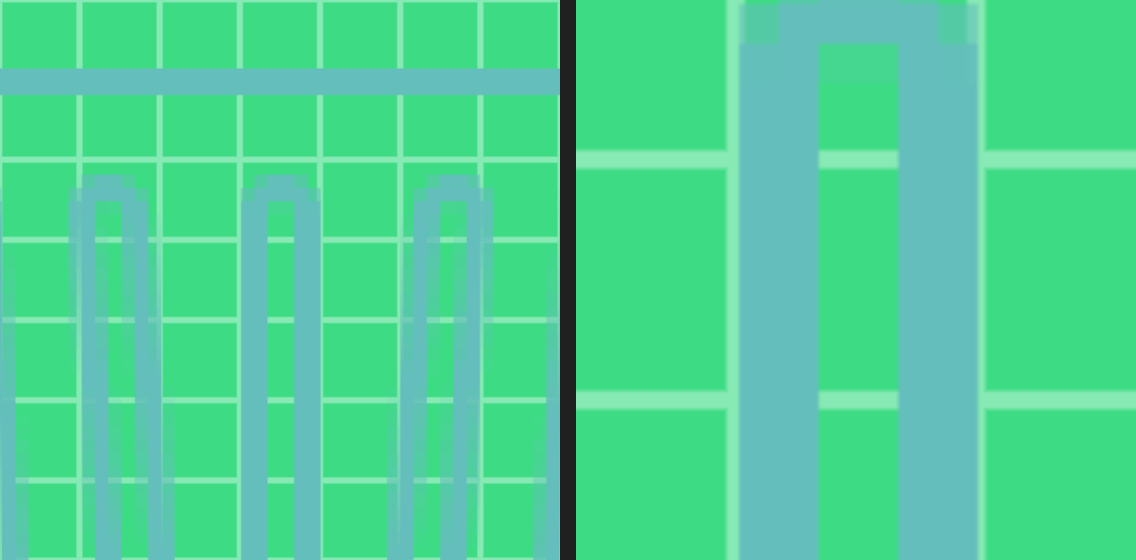
Left, the full canvas; right, a detail of the centre.
This pattern is drawn by a three.js fragment shader. Its source:

```glsl
varying vec2 vUv;

const vec3 GREEN = vec3(0.24, 0.862, 0.518);
const vec3 TEAL = vec3(0.392, 0.745, 0.735);
const float SOFT = 0.002;            // edge smoothing, in canvas widths

const float GRID_PITCH = 0.1432;
const float GRID_START = -0.0013;
const float GRID_WIDTH = 0.011;
const float GRID_ALPHA = 0.38;

// Stroke sizes below are in cells
const float CELL = 0.0237;
const float CELL_START = 0.0038;
const float BAR_ROW = 6.0;
const float STROKE_HALF = 1.0;
const vec2 ARCH_CENTER = vec2(21.0, 16.0);
const float ARCH_RADIUS = 2.0;
const float FAN_REACH = 35.8;
const float FAN_STEP = 0.37;
const float LEAN = 0.076;

float gridLines(vec2 p) {
  vec2 d = abs(fract((p - GRID_START) / GRID_PITCH + 0.5) - 0.5) * GRID_PITCH;
  float nearest = min(d.x, d.y) - 0.5 * GRID_WIDTH;
  return 1.0 - smoothstep(-SOFT, SOFT, nearest);
}

// Outline of an arch whose legs lean and run down without end
float archDistance(vec2 c, float index) {
  vec2 q = c - ARCH_CENTER;
  q.x -= FAN_REACH * sin(index * FAN_STEP) - sign(index) * LEAN * q.y;
  q.y = min(q.y, 0.0);
  return abs(length(q) - ARCH_RADIUS) - STROKE_HALF;
}

// Share of one cell covered by the strokes
float cellCoverage(vec2 cell) {
  vec2 c = cell + 0.5;
  float d = abs(c.y - BAR_ROW) - STROKE_HALF;
  for (int i = -2; i <= 2; i++) {
    d = min(d, archDistance(c, float(i)));
  }
  return clamp(0.5 - d, 0.0, 1.0);
}

// Flat cells, blended only in a narrow band along their borders
float strokes(vec2 p) {
  vec2 c = (p - CELL_START) / CELL - 0.5;
  vec2 cell = floor(c);
  float band = SOFT / CELL;
  vec2 w = smoothstep(0.5 - band, 0.5 + band, c - cell);
  float top = mix(cellCoverage(cell), cellCoverage(cell + vec2(1.0, 0.0)), w.x);
  float bottom = mix(cellCoverage(cell + vec2(0.0, 1.0)), cellCoverage(cell + 1.0), w.x);
  return mix(top, bottom, w.y);
}

void main() {
  vec2 p = vec2(vUv.x, 1.0 - vUv.y);  // rows count down from the top
  vec3 color = mix(GREEN, vec3(1.0), GRID_ALPHA * gridLines(p));
  color = mix(color, TEAL, strokes(p));
  gl_FragColor = vec4(color, 1.0);
}
```
